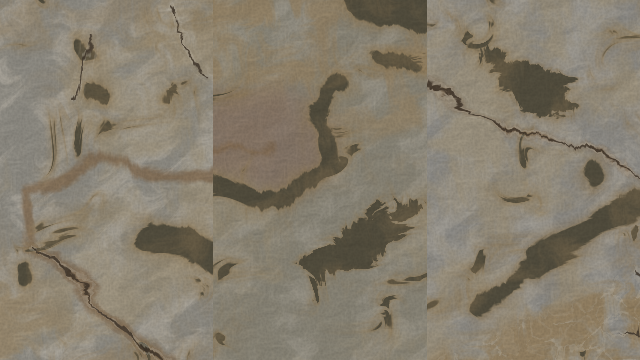
Write a Shadertoy shader that draws this texture.

```glsl
vec2 hash2(vec2 c) {
    return fract(sin(vec2(dot(c, vec2(127.1, 311.7)), dot(c, vec2(269.5, 183.3)))) * 43758.5);
}

// Distances to the nearest and second nearest cell centres
vec2 cells(vec2 p) {
    vec2 base = floor(p), nearest = vec2(9.0);
    for (int j = -1; j <= 1; j++)
    for (int i = -1; i <= 1; i++) {
        vec2 c = base + vec2(i, j);
        float d = length(c + hash2(c) - p);
        nearest = d < nearest.x ? vec2(d, nearest.x) : vec2(nearest.x, min(nearest.y, d));
    }
    return nearest;
}

// Layered, warped sines, roughly -1 to 1
float layers(vec2 p, int count) {
    float sum = 0.0, amp = 0.5;
    for (int i = 0; i < count; i++) {
        p = mat2(0.8, 0.6, -0.6, 0.8) * p + 1.7;
        p += 0.6 * sin(p.yx * 1.4 + float(i));
        sum += amp * sin(p.x + sin(p.y * 0.9));
        p *= 1.9;
        amp *= 0.58;
    }
    return sum;
}

float segment(vec2 p, vec2 a, vec2 b) {
    vec2 ab = b - a;
    return length(p - a - ab * clamp(dot(p - a, ab) / dot(ab, ab), 0.0, 1.0));
}

float path(vec2 p, vec2 points[6]) {
    float d = 9.0;
    for (int i = 0; i < 5; i++) d = min(d, segment(p, points[i], points[i + 1]));
    return d;
}

void mainImage(out vec4 fragColor, in vec2 fragCoord) {
    vec2 uv = fragCoord / iResolution.xy;
    vec2 p = uv * vec2(16.0, 9.0) / 9.0;
    int tile = int(min(uv.x * 3.0, 2.0));
    vec2 q = p + float(tile) * vec2(7.3, 3.1);
    vec2 w = p + 0.034 * vec2(layers(q * 9.0, 6), layers(q * 9.0 + 20.0, 6));

    float broad = layers(q * 5.0, 5);
    vec2 slant = mat2(0.8, -0.6, 0.6, 0.8) * q;
    float mottle = layers(slant * vec2(22.0, 38.0), 5);
    float blotch = layers(q * 24.0 + 4.0, 5);

    // Small scattered stains, then the large features of each slab
    float stain = (0.86 - layers(q * 14.0 + 9.0, 5)) * 0.07;
    float vein = 9.0, crack = 9.0, rust = 0.0, mauve = 0.0, pale = 0.5;
    vec3 stone = vec3(0.53, 0.52, 0.49);
    if (tile == 0) {
        stain = min(stain, segment(w, vec2(0.44, 0.34), vec2(0.64, 0.29)) - 0.048);
        stain = min(stain, segment(w, vec2(0.25, 0.73), vec2(0.28, 0.72)) - 0.022);
        stain = min(stain, segment(w, vec2(0.22, 0.87), vec2(0.24, 0.84)) - 0.02);
        stain = min(stain, segment(w, vec2(0.05, 0.23), vec2(0.06, 0.2)) - 0.02);
        vein = path(w, vec2[6](vec2(0.6, 0.52), vec2(0.3, 0.54), vec2(0.06, 0.48),
                               vec2(0.07, 0.29), vec2(0.25, 0.2), vec2(0.44, 0.0)));
        crack = min(segment(w, vec2(0.47, 1.0), vec2(0.58, 0.77)),
                    segment(w, vec2(0.07, 0.29), vec2(0.25, 0.2)));
        crack = min(crack, segment(w, vec2(0.25, 0.2), vec2(0.44, 0.0)));
        crack = min(crack, segment(w, vec2(0.26, 0.9), vec2(0.2, 0.7)));
        rust = 0.4 * smoothstep(0.65, 1.0, w.y) + 0.6 * smoothstep(0.32, 0.12, w.y + 0.4 * w.x);
        pale = 0.75;
    } else if (tile == 1) {
        stone = vec3(0.51, 0.495, 0.445);
        stain = min(stain, segment(w, vec2(1.0, 1.0), vec2(1.18, 0.98)) - 0.055);
        stain = min(stain, path(w, vec2[6](vec2(0.96, 0.77), vec2(0.87, 0.68), vec2(0.9, 0.57),
                    vec2(0.82, 0.49), vec2(0.72, 0.45), vec2(0.58, 0.47))) - 0.024);
        stain = min(stain, segment(w, vec2(0.9, 0.25), vec2(1.18, 0.4)) - 0.052 + 0.06 * blotch);
        stain = min(stain, segment(w, vec2(1.07, 0.84), vec2(1.16, 0.82)) - 0.02);
        vein = segment(w, vec2(0.58, 0.565), vec2(0.76, 0.61)) + 0.008;
        mauve = smoothstep(0.19, 0.07, segment(w, vec2(0.55, 0.6), vec2(0.78, 0.61)));
        rust = 0.75 * smoothstep(0.4, 0.8, w.y);
        pale = 0.35;
    } else {
        stone = vec3(0.525, 0.52, 0.505);
        stain = min(stain, segment(w, vec2(1.4, 0.84), vec2(1.54, 0.71)) - 0.045 + 0.04 * blotch);
        stain = min(stain, segment(w, vec2(1.5, 0.26), vec2(1.78, 0.43)) - 0.036);
        stain = min(stain, segment(w, vec2(1.34, 0.12), vec2(1.49, 0.25)) - 0.02);
        stain = min(stain, segment(w, vec2(1.63, 0.51), vec2(1.65, 0.49)) - 0.025);
        crack = segment(w, vec2(1.15, 0.77), vec2(1.8, 0.49));
        vein = crack + 0.012;
        rust = smoothstep(-0.02, 0.06, 0.55 * w.x - 0.66 - w.y);
        float flakes = cells(w * 13.0).y - cells(w * 13.0).x;
        crack = min(crack, flakes / 22.0 + 0.05 * (1.0 - rust) + 0.006 * smoothstep(-0.1, 0.4, broad));
    }

    // Stone ground with pale, slanted mottling and warm weathering
    vec3 color = mix(stone, vec3(0.65, 0.63, 0.59), pale * smoothstep(-0.45, 0.6, mottle + 0.5 * broad));
    float warm = smoothstep(-0.2, 0.8, broad + 0.5 * blotch);
    color = mix(color, vec3(0.58, 0.53, 0.43), 0.6 * warm);
    color = mix(color, vec3(0.55, 0.48, 0.37), rust * smoothstep(-0.6, 0.6, blotch + 0.4 * broad));
    color = mix(color, vec3(0.49, 0.42, 0.37), 0.75 * mauve);

    // Rusty veins and the ochre halo round each stain
    color = mix(color, vec3(0.47, 0.38, 0.28), 0.75 * smoothstep(0.032, 0.004, vein + 0.008 * blotch));
    color = mix(color, vec3(0.53, 0.45, 0.32), 0.7 * exp(-max(stain, 0.0) / 0.018));
    vec3 dark = mix(vec3(0.29, 0.275, 0.22), vec3(0.37, 0.33, 0.25), smoothstep(-0.5, 0.8, blotch));
    color = mix(color, dark, 0.93 * smoothstep(0.003, -0.004, stain));

    // Split layers beside cracks, with a dark core
    float ledge = smoothstep(0.035, 0.0, crack) * smoothstep(0.2, 0.9, sin(crack * 330.0 + 3.0 * blotch));
    color = mix(color, vec3(0.67, 0.64, 0.58), 0.4 * ledge);
    color = mix(color, vec3(0.22, 0.18, 0.14), 0.8 * smoothstep(0.005, 0.001, crack + 0.002 * mottle));

    // Shallow cleft relief and fine grain
    float relief = layers(q * 60.0, 4) - layers(q * 60.0 + vec2(0.2, -0.25), 4);
    float grain = cells(q * 120.0).x - 0.45;
    color *= 1.0 + 0.06 * relief + 0.08 * grain;
    fragColor = vec4(color, 1.0);
}
```
